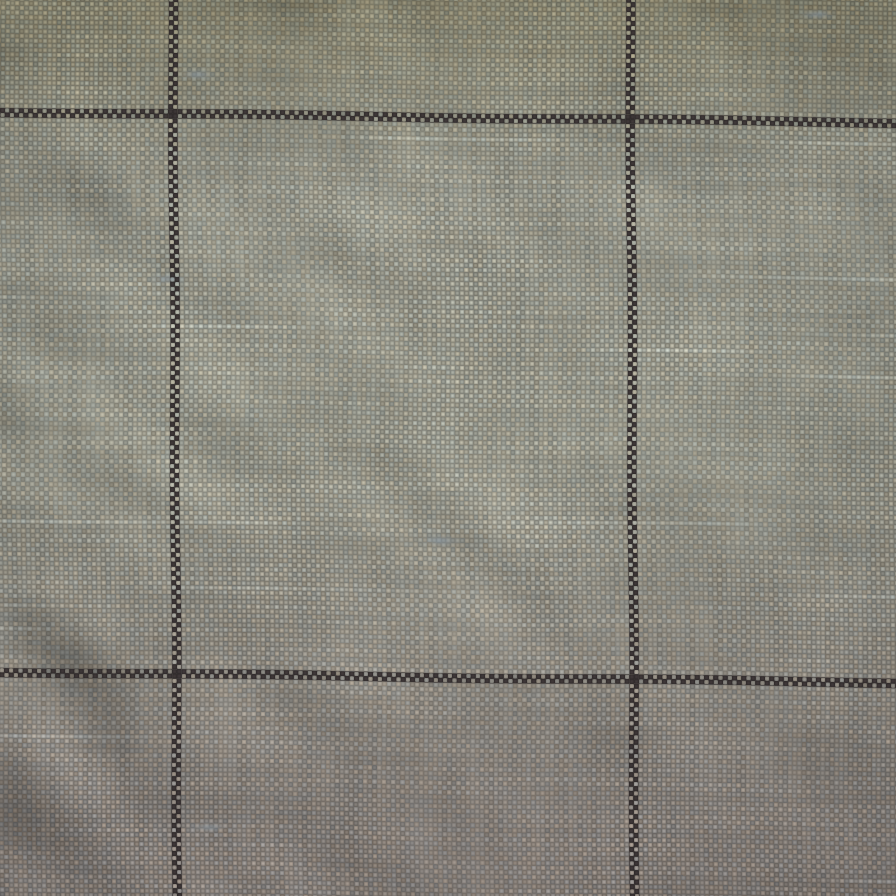
Write a Shadertoy shader that draws this texture.

```glsl
// Draws creased grey-beige linen in plain weave with a dark two-thread windowpane check.

float hash(vec2 n) {
    return fract(sin(dot(n, vec2(12.99, 78.23))) * 4375.85);
}

// Smooth variation along one thread, different for each thread
float along(float t, float id) {
    float k = floor(t), f = smoothstep(0.0, 1.0, t - k);
    return mix(hash(vec2(k, id)), hash(vec2(k + 1.0, id)), f);
}

// Layered warped sines, roughly -1 to 1
float waves(vec2 p) {
    float sum = 0.0, amp = 0.5;
    for (int i = 0; i < 4; i++) {
        p = mat2(0.8, 0.6, -0.6, 0.8) * p + 1.7;
        sum += amp * sin(p.x + 1.3 * sin(p.y * 0.8)) * cos(p.y * 0.9);
        p *= 1.8;
        amp *= 0.6;
    }
    return sum;
}

// Pair of dark threads repeating every period threads
float darkPair(float t, float start, float period) {
    float d = abs(mod(t - start + 0.5 * period, period) - 0.5 * period);
    return 1.0 - smoothstep(0.85, 1.2, d);
}

void mainImage(out vec4 fragColor, in vec2 fragCoord) {
    vec2 p = fragCoord / iResolution.xy;

    // Thread coordinates: slightly skewed cloth, 192 threads each way
    vec2 u = 192.0 * (p + vec2(0.005 * p.y, 0.012 * p.x));
    u += 0.15 * vec2(sin(p.y * 17.0), sin(p.x * 13.0 + 1.0));
    vec2 id = floor(u);

    // Plain weave: the sign of the product tells which thread lies on top
    float weave = sin(3.14159 * u.x) * sin(3.14159 * u.y);
    float warpTop = smoothstep(-0.3, 0.3, weave);

    // Ground colour shifts from cool grey below to olive above
    vec3 cloth = mix(vec3(0.515, 0.49, 0.47), vec3(0.56, 0.56, 0.515), smoothstep(0.0, 0.55, p.y));
    cloth = mix(cloth, vec3(0.51, 0.50, 0.42), smoothstep(0.78, 1.05, p.y));
    cloth *= 1.05 - 0.28 * dot(p - vec2(0.48, 0.55), p - vec2(0.48, 0.55));

    // Soft diagonal creases, strongest on the left
    float across = dot(p, vec2(0.6, 0.8));
    float crease = sin(across * 48.0 + 2.5 * waves(p * 5.0)) * waves(p * 7.0 + 3.0);
    cloth *= 1.0 + crease * mix(0.16, 0.05, smoothstep(0.1, 0.7, p.x));
    cloth *= 1.0 + 0.06 * waves(p * vec2(14.0, 20.0));

    // Uneven yarn tone, plus a fine warm and cool mottle
    float warpTone = along(p.y * 14.0, id.x);
    float weftTone = along(p.x * 10.0, id.y + 300.0);
    cloth *= 1.0 + 0.13 * (mix(weftTone, warpTone, warpTop) - 0.5);
    cloth += vec3(0.03, 0.0, -0.03) * (hash(id) - 0.5);

    // Round threads with dark gaps; relief differs from area to area
    float relief = 0.24 + 0.12 * waves(p * 11.0 + 5.0);
    cloth *= 1.0 + relief * (abs(weave) - 0.42);
    cloth *= 1.0 + 0.13 * (0.5 - warpTop);

    // Pale slubs on a few weft threads
    float slub = step(0.94, hash(vec2(id.y, 7.0)));
    slub *= smoothstep(0.55, 0.9, along(p.x * 4.0, id.y + 50.0));
    cloth += vec3(0.07, 0.08, 0.085) * slub * sin(3.14159 * fract(u.y));

    // Small bluish flecks
    for (int i = 0; i < 5; i++) {
        float n = float(i);
        vec2 spot = vec2(hash(vec2(n, 3.0)), hash(vec2(n, 8.0)));
        vec2 d = (p - spot) / vec2(0.014, 0.004);
        cloth = mix(cloth, vec3(0.52, 0.58, 0.63), 0.5 * exp(-dot(d, d)));
    }

    // Dark check threads show wherever they pass on top
    float warpDark = darkPair(u.x, 38.0, 98.0) * smoothstep(-0.4, 0.15, weave);
    float weftDark = darkPair(u.y, 48.0, 120.0) * smoothstep(-0.4, 0.15, -weave);
    vec3 yarn = vec3(0.19, 0.165, 0.17) * (0.85 + 0.3 * abs(weave));
    cloth = mix(cloth, yarn, 0.93 * max(warpDark, weftDark));

    fragColor = vec4(clamp(cloth, 0.0, 1.0), 1.0);
}
```
